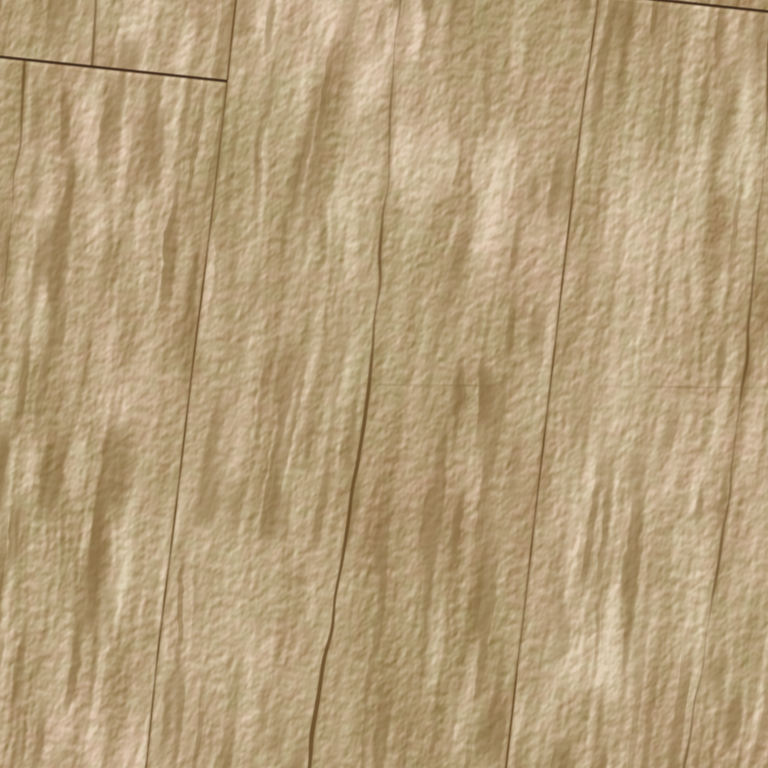
A Shadertoy shader for this texture:

```glsl
const vec3 UMBER = vec3(0.595, 0.495, 0.325);
const vec3 CREAM = vec3(0.855, 0.785, 0.675);
const vec3 STREAK = vec3(0.51, 0.40, 0.23);
const vec3 SEAM = vec3(0.40, 0.29, 0.15);
const vec3 JOINT = vec3(0.23, 0.15, 0.09);
const float PLANK_WIDTH = 0.468;
const float PLANK_LENGTH = 1.8;
const float LEAN = 0.12;

float hash(vec2 p) {
    vec3 q = fract(p.xyx * vec3(0.1031, 0.1030, 0.0973));
    q += dot(q, q.yzx + 33.33);
    return fract((q.x + q.y) * q.z);
}

float noise(vec2 p) {
    vec2 i = floor(p), f = fract(p);
    f = f * f * (3.0 - 2.0 * f);
    return mix(mix(hash(i), hash(i + vec2(1, 0)), f.x),
               mix(hash(i + vec2(0, 1)), hash(i + vec2(1, 1)), f.x), f.y);
}

float fbm(vec2 p) {
    float sum = 0.0, gain = 0.5;
    for (int i = 0; i < 4; i++) {
        sum += gain * noise(p);
        p = p * 2.03 + 17.3;
        gain *= 0.5;
    }
    return sum / 0.9375;
}

float line(float dist, float halfWidth, float soft) {
    return 1.0 - smoothstep(halfWidth - soft, halfWidth + soft, abs(dist));
}

// Short strands that gather in patches
float strands(vec2 g, vec2 density, float seed) {
    float strand = smoothstep(0.52, 0.85, noise(g * density + seed));
    return strand * smoothstep(0.35, 0.65, noise(g * vec2(11.0, 4.5) + seed * 1.7));
}

// Raised grit lit from the upper left
float relief(vec2 uv, float density) {
    vec2 p = vec2(uv.x - 0.35 * uv.y, uv.y * 0.75 + 0.2 * uv.x) * density;
    return noise(p) - noise(p + vec2(-0.6, 0.4));
}

float grainTone(vec2 g) {
    float blotch = fbm(g * vec2(8.0, 4.0) + 4.0) - 0.5;
    float band = noise(g * vec2(52.0, 6.0) + 9.0) - 0.5;
    float fibre = noise(g * vec2(115.0, 8.0) + 21.0) - 0.5;
    float hair = noise(g * vec2(190.0, 11.0) + 47.0) - 0.5;
    float fibreZone = smoothstep(0.25, 0.7, noise(g * vec2(8.0, 2.0) + 31.0));
    return 0.58 * blotch + 0.28 * band + (0.34 * fibre + 0.40 * hair) * (0.35 + 0.65 * fibreZone);
}

void mainImage(out vec4 fragColor, in vec2 fragCoord) {
    vec2 uv = fragCoord / iResolution.xy;
    float soft = max(0.0016, 0.8 / iResolution.y);

    // Leaning planks with staggered ends
    float along = uv.y + 0.107 * uv.x;
    float across = uv.x - LEAN * uv.y - 0.189;
    across += 0.004 * (noise(vec2(uv.x * 3.0, uv.y * 6.0)) - 0.5);
    float column = floor(across / PLANK_WIDTH);
    float local = across / PLANK_WIDTH - column;
    float stagger = 1.009 + 0.083 * column + 0.7 * step(mod(column, 2.0), 0.5);
    float run = (along - stagger) / PLANK_LENGTH;
    float row = floor(run);
    float jointDist = (run - floor(run + 0.5)) * PLANK_LENGTH;

    // Bent grain with ragged edges, shifted for each board
    vec2 g = vec2(across, along) + vec2(column * 3.7 + 20.0, row * 5.1 + column * 2.3 + 30.0);
    g.x += 0.022 * (noise(g * vec2(6.0, 4.0)) - 0.5) - 0.02 * uv.y;
    g.x += 0.007 * (noise(g * vec2(22.0, 16.0)) - 0.5);
    g.x += 0.0035 * (noise(g * vec2(60.0, 75.0)) - 0.5);

    // A wandering split near the middle of each board
    float arc = 0.04 * sin(3.1416 * clamp(along - 0.05, 0.0, 1.0)) - 0.02;
    float ragged = 0.012 * (noise(vec2(column * 5.3 + 40.0, along * 22.0)) - 0.5);
    float splitAt = 0.472 + 0.043 * column + arc + ragged + 0.19 * (row + 1.0);
    float splitDist = (local - splitAt) * PLANK_WIDTH;
    float splitWear = noise(vec2(column * 7.0 + 60.0, along * 11.0));
    float centre = 1.0 - min(abs(column), 1.0);
    float lower = centre * (1.0 - smoothstep(0.5, 0.75, along));

    // Wood colour
    float tone = 0.49 + grainTone(g) + 0.38 * relief(uv, 135.0) + 0.28 * relief(uv, 240.0);
    tone += centre * mix(0.07, -0.07, smoothstep(-0.03, 0.08, splitDist));
    tone += 0.32 * strands(g, vec2(60.0, 12.0), 53.0);
    vec3 color = mix(UMBER, CREAM, clamp(tone, -0.15, 1.1));
    float hue = fbm(uv * 6.0 + 70.0) - 0.5;
    color += hue * vec3(0.03, -0.008, 0.02);
    color += (noise(uv * 75.0 + 90.0) - 0.5) * vec3(0.025, -0.008, 0.015);

    // Dark streaks and faint marks across the boards
    color = mix(color, STREAK, 0.50 * strands(g, vec2(72.0, 11.0), 83.0));
    color = mix(color, STREAK, 0.45 * strands(g, vec2(110.0, 7.0), 117.0));
    float mark = line(uv.y - 0.503 + 0.008 * uv.x, 0.0015, 0.002);
    color = mix(color, STREAK, 0.5 * mark * smoothstep(0.45, 0.5, uv.x) * noise(uv * 18.0));

    // Splits, long seams and end joints
    float splitWidth = 0.0006 + 0.0016 * splitWear + 0.0008 * lower;
    float splitStrength = mix(0.15 + 0.6 * splitWear, 0.85, lower);
    color = mix(color, STREAK, 0.5 * line(splitDist - 0.001, 0.004, 0.004) * splitWear);
    color = mix(color, SEAM, splitStrength * line(splitDist, splitWidth, soft));
    float seamDist = (local - floor(local + 0.5)) * PLANK_WIDTH;
    float seamStrength = 0.45 + 0.45 * noise(vec2(floor(local + 0.5) + column + 11.0, along * 28.0));
    color = mix(color, STREAK, 0.25 * line(seamDist, 0.003, 0.003));
    color = mix(color, SEAM, seamStrength * line(seamDist, 0.0012, soft));
    color += 0.05 * line(jointDist + 0.005, 0.0015, 0.002);
    color = mix(color, JOINT, 0.92 * line(jointDist, 0.0017, soft));

    fragColor = vec4(clamp(color, 0.0, 1.0), 1.0);
}
```
